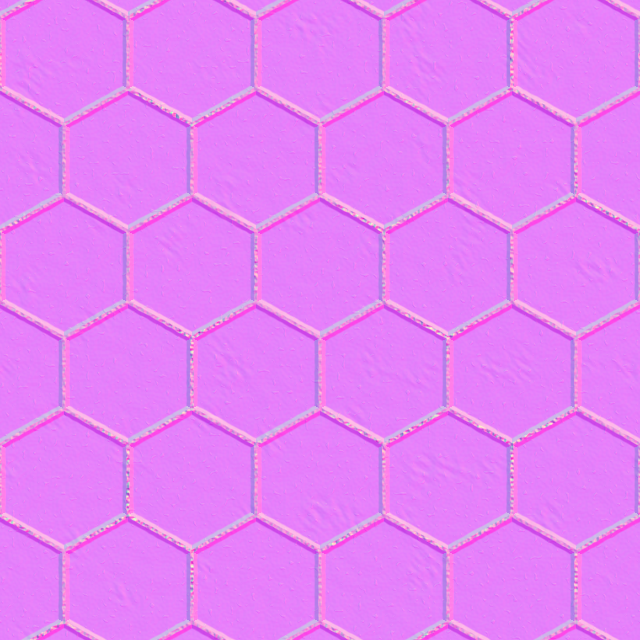
Write a three.js fragment shader that draws this texture map.

```glsl
// Tangent-space relief of hexagonal tiles, 5 across and 6 rows down, with rough grout.
// Two offset lattices give the distance to the nearest tile edge and its outward normal;
// bevel slopes and wrapped gradient noise then shift the colour of a flat surface.

varying vec2 vUv;

const float COLUMNS = 5.0;
const float ROWS = 6.0;                      // even, since rows alternate
const vec2 PERIOD = vec2(1.0 / COLUMNS, 2.0 / ROWS);

const vec3 FLAT_COLOR = vec3(0.900, 0.502, 0.985);
const vec3 GROUT_COLOR = vec3(0.915, 0.590, 0.890);
const vec3 BEVEL_SHIFT = vec3(0.195, 0.255, 0.070);  // red by x, green by y, blue by steepness

const float GROUT_INNER = 0.0012;            // distances from the joint's centre line
const float GROUT_OUTER = 0.0040;
const float BEVEL_INNER = 0.0066;
const float BEVEL_OUTER = 0.0100;
const float EDGE_WOBBLE = 0.0010;

const float GRAIN_SLOPE = 0.011;
const float PIMPLE_SLOPE = 0.016;
const float SWELL_SLOPE = 0.007;
const float SCRATCH_SLOPE = 0.030;
const float GROUT_SLOPE = 0.130;
const float TILE_TILT = 0.006;
const float SLOPE_STEP = 0.0010;

vec2 hash2(vec2 p) {
  vec3 q = fract(p.xyx * vec3(0.1031, 0.1030, 0.0973));
  q += dot(q, q.yzx + 33.33);
  return fract((q.xx + q.yz) * q.zy);
}

float cornerDot(vec2 cell, vec2 offset, vec2 period) {
  float angle = 6.28318 * hash2(mod(cell, period) + 7.0).x;
  return dot(vec2(cos(angle), sin(angle)), offset);
}

// Gradient noise that wraps after a whole number of cells
float noise(vec2 uv, vec2 period) {
  vec2 p = uv * period;
  vec2 i = floor(p), f = p - i;
  vec2 u = f * f * f * (f * (f * 6.0 - 15.0) + 10.0);
  vec2 e = vec2(1.0, 0.0);
  float low = mix(cornerDot(i, f, period), cornerDot(i + e, f - e, period), u.x);
  float high = mix(cornerDot(i + e.yx, f - e.yx, period),
                   cornerDot(i + 1.0, f - 1.0, period), u.x);
  return mix(low, high, u.y);
}

// Offset from the nearest centre of one rectangular lattice
vec2 fromCentre(vec2 p, vec2 origin) {
  return mod(p - origin + 0.5 * PERIOD, PERIOD) - 0.5 * PERIOD;
}

// x: signed distance to the hexagon's edge, yz: outward normal
vec3 hexEdge(vec2 q) {
  vec2 a = abs(q);
  vec2 slant = normalize(vec2(PERIOD.y / 6.0, PERIOD.x / 2.0));
  float side = a.x - 0.5 * PERIOD.x;
  float roof = dot(a, slant) - slant.y * PERIOD.y / 3.0;
  vec2 facing = vec2(q.x < 0.0 ? -1.0 : 1.0, q.y < 0.0 ? -1.0 : 1.0);
  return side > roof ? vec3(side, facing.x, 0.0) : vec3(roof, slant * facing);
}

// Fine height, scaled so that its gradient is a colour shift
float relief(vec2 p, float grout, float scratches, float roughness) {
  float fine = noise(p, vec2(180.0)) / 180.0;
  float pimple = smoothstep(0.28, 0.62, noise(p, vec2(120.0))) / 120.0;
  float swell = noise(p, vec2(37.0)) / 37.0;
  float scratch = noise(vec2(p.x + p.y, p.x - p.y), vec2(74.0, 34.0)) / 74.0;
  float tile = GRAIN_SLOPE * fine + PIMPLE_SLOPE * pimple + SWELL_SLOPE * swell
             + SCRATCH_SLOPE * scratches * scratch;
  float crumbs = noise(p, vec2(140.0)) / 140.0 + fine;
  return mix(tile, GROUT_SLOPE * roughness * crumbs, grout);
}

void main() {
  vec2 p = vUv;

  // Nearest tile
  vec2 qEven = fromCentre(p, vec2(0.0, 0.25 * PERIOD.y));
  vec2 qOdd = fromCentre(p, vec2(0.5, 0.75) * PERIOD);
  vec3 even = hexEdge(qEven), odd = hexEdge(qOdd);
  bool isEven = even.x < odd.x;
  vec3 edge = isEven ? even : odd;
  vec2 centre = p - (isEven ? qEven : qOdd);
  vec2 halfCells = vec2(2.0 * COLUMNS, 2.0 * ROWS);
  vec2 tileId = mod(floor(centre * halfCells + 0.5), halfCells);

  // Joint profile
  float inward = -edge.x + EDGE_WOBBLE * noise(p, vec2(85.0));
  float grout = 1.0 - smoothstep(GROUT_INNER, GROUT_OUTER, inward);
  float bevel = (1.0 - grout) * (1.0 - smoothstep(BEVEL_INNER, BEVEL_OUTER, inward));

  // Wear: scuffed patches on tiles, stretches of coarser grout
  float scratches = smoothstep(0.08, 0.5, noise(p, vec2(13.0)));
  float roughness = mix(0.5, 1.4, smoothstep(-0.2, 0.4, noise(p, vec2(8.0))));

  float h = relief(p, grout, scratches, roughness);
  vec2 slope = vec2(relief(p + vec2(SLOPE_STEP, 0.0), grout, scratches, roughness) - h,
                    relief(p + vec2(0.0, SLOPE_STEP), grout, scratches, roughness) - h)
               / SLOPE_STEP;

  // Colour
  vec3 color = mix(FLAT_COLOR, GROUT_COLOR, grout);
  color -= bevel * BEVEL_SHIFT * vec3(edge.yz, 1.0);
  color.rg -= slope;
  color.b -= 0.25 * length(slope);
  color.rg += TILE_TILT * (hash2(tileId + 3.0) - 0.5) * (1.0 - grout);
  gl_FragColor = vec4(clamp(color, 0.0, 1.0), 1.0);
}
```
